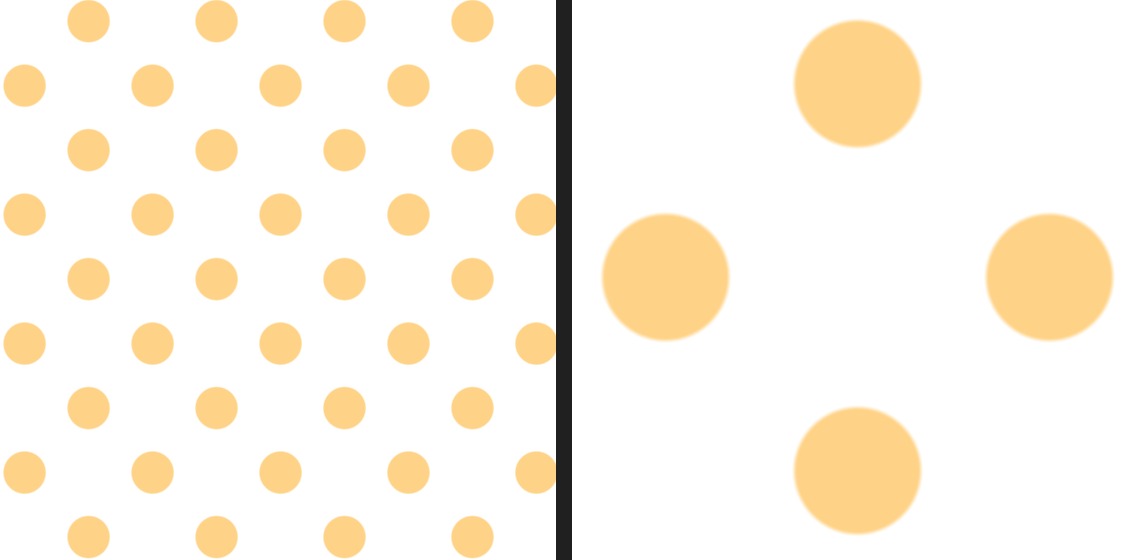
Left, the full canvas; right, a detail of the centre.
A Shadertoy shader for this pattern:

```glsl
// Staggered polka dots in pale apricot on white.

// Distance from p to the nearest point of a rectangular grid through the origin.
float gridDistance(vec2 p, vec2 pitch) {
    return length((fract(p / pitch + 0.5) - 0.5) * pitch);
}

void mainImage(out vec4 fragColor, in vec2 fragCoord) {
    // Canvas height is one unit; the first dot sits at the lower left.
    vec2 p = fragCoord / iResolution.y - vec2(0.1582, 0.0410);
    vec2 pitch = vec2(0.2285, 0.2303);

    // Two interleaved grids, the second shifted by half a pitch.
    float dist = min(gridDistance(p, pitch), gridDistance(p - 0.5 * pitch, pitch));

    // Softly edged discs.
    float softness = max(0.0018, 0.75 / iResolution.y);
    float dots = 1.0 - smoothstep(-softness, softness, dist - 0.0377);

    vec3 color = mix(vec3(1.0), vec3(1.0, 0.827, 0.529), dots);
    fragColor = vec4(color, 1.0);
}
```
